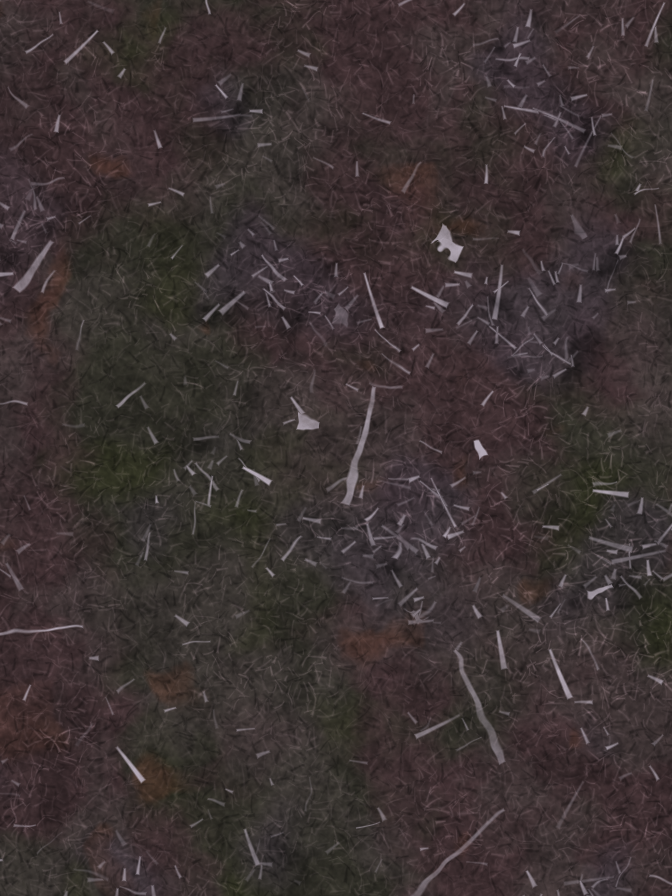
A WebGL 1 fragment shader for this texture:

```glsl
precision highp float;
// Dim forest clearing seen from above: mossy and brown ground under matted grass,
// with pale broken sticks and wood chips gathered in loose heaps.
// Ground is layered value noise; straws, sticks and chips are bars scattered on jittered grids.
uniform vec2 u_resolution;

vec4 hash4(vec2 p) {
  vec4 h = fract(p.xyxy * vec4(0.1031, 0.1030, 0.0973, 0.1099));
  h += dot(h, h.wzxy + 33.33);
  return fract((h.xxyz + h.yzzw) * h.zywx);
}

float noise(vec2 p) {
  vec2 i = floor(p), f = fract(p);
  f = f * f * (3.0 - 2.0 * f);
  return mix(mix(hash4(i).x, hash4(i + vec2(1.0, 0.0)).x, f.x),
             mix(hash4(i + vec2(0.0, 1.0)).x, hash4(i + 1.0).x, f.x), f.y);
}

float fbm(vec2 p) {
  float sum = 0.0, gain = 0.5;
  for (int i = 0; i < 5; i++) {
    sum += gain * noise(p);
    p = mat2(1.6, 1.2, -1.2, 1.6) * p + 17.3;
    gain *= 0.5;
  }
  return sum;
}

// Where fallen wood gathers, 0 to 1
float heap(vec2 p) {
  return smoothstep(0.62, 0.88, noise(mat2(0.8, 0.6, -0.6, 0.8) * p * 7.0 + 41.0));
}

// Scattered tapered bars; halfSize is in canvas widths. Gives coverage times shade.
float bars(vec2 p, float cells, vec2 halfSize, float bend, float chance, float heaped, float seed) {
  float soft = 0.0019, result = 0.0;
  vec2 cell = floor(p * cells);
  for (int y = -1; y <= 1; y++) {
    for (int x = -1; x <= 1; x++) {
      vec2 id = cell + vec2(x, y);
      vec4 place = hash4(id + seed);
      vec4 look = hash4(id + seed + 71.7);
      vec2 centre = (id + place.xy) / cells;
      float angle = 3.14159 * place.z;
      vec2 along = vec2(cos(angle), sin(angle));
      vec2 d = p - centre;
      vec2 q = vec2(dot(d, along), dot(d, vec2(-along.y, along.x)));
      vec2 size = halfSize * (0.35 + 0.65 * look.xy);
      q.y += (place.w - 0.5) * bend * q.x * q.x / size.x;
      size.y *= 1.0 - 0.4 * clamp(q.x / size.x, -1.0, 1.0);
      vec2 edge = abs(q) - size;
      float cover = 1.0 - smoothstep(-soft, soft, max(edge.x, edge.y));
      float present = step(look.z, chance + heaped * heap(centre));
      result = max(result, cover * present * (0.25 + 0.75 * look.w));
    }
  }
  return result;
}

vec3 ground(vec2 p) {
  vec2 ragged = p + 0.07 * (vec2(fbm(p * 14.0), fbm(p * 14.0 + 33.0)) - 0.5);
  float valley = exp(-pow((p.x - 0.40 + 0.10 * (p.y - 0.6)) / 0.16, 2.0));
  float moss = smoothstep(0.42, 0.66, fbm(ragged * 4.5 + 5.0) + 0.17 * valley);
  float dry = smoothstep(0.43, 0.66, fbm(ragged * 7.0 + 63.0));
  vec3 color = mix(vec3(0.232, 0.174, 0.182), vec3(0.182, 0.176, 0.150), moss);
  color = mix(color, vec3(0.252, 0.225, 0.222), 0.6 * dry);

  // Bright moss cushions, small rusty spots, and grey litter under the heaps
  float cushion = smoothstep(0.62, 0.92, noise(ragged * 8.0 + 90.0)) * moss;
  color = mix(color, vec3(0.165, 0.175, 0.105), 0.6 * cushion);
  float rust = smoothstep(0.86, 0.98, noise(ragged * 13.0 + 130.0));
  color = mix(color, vec3(0.33, 0.20, 0.15), 0.4 * rust);
  color = mix(color, vec3(0.225, 0.196, 0.226), 0.6 * heap(ragged));
  float hollow = smoothstep(0.52, 0.72, fbm(p * 16.0 + 150.0));
  color *= 1.0 - hollow * (0.14 + 0.3 * heap(ragged));

  // Uneven light, then soil grain down to the smallest crumbs
  float grain = 0.34 * fbm(p * 24.0 + 11.0) + 0.5 * fbm(p * 95.0) + 0.2 * noise(p * 210.0);
  return color * (0.50 + grain);
}

void main() {
  vec2 p = gl_FragCoord.xy / u_resolution.x;
  vec2 bent = p + 0.007 * (vec2(noise(p * 45.0), noise(p * 45.0 + 50.0)) - 0.5);
  vec3 color = ground(p);

  // Matted grass: dark gaps below, two sizes of fine straw above
  color *= 1.0 - 0.30 * bars(bent, 62.0, vec2(0.014, 0.0021), 0.3, 0.8, 0.2, 300.0);
  float straw = bars(bent, 78.0, vec2(0.011, 0.0014), 0.3, 0.85, 0.0, 410.0)
              + 0.9 * bars(bent, 46.0, vec2(0.020, 0.0014), 0.3, 0.7, 0.3, 520.0);
  float thatch = 0.35 + 1.1 * noise(p * 9.0 + 25.0) * noise(p * 50.0 + 77.0) * 2.0;
  color += vec3(0.096, 0.082, 0.088) * straw * thatch;

  // Weathered wood: splinters, twigs, sticks, a few long poles and blunt chips
  float splinters = bars(p, 40.0, vec2(0.014, 0.0026), 0.1, 0.05, 0.50, 580.0);
  float twigs = bars(bent, 21.0, vec2(0.027, 0.0023), 0.12, 0.09, 0.60, 630.0);
  float sticks = bars(p, 12.0, vec2(0.043, 0.0033), 0.06, 0.10, 0.55, 740.0);
  float poles = bars(bent, 4.0, vec2(0.115, 0.0048), 0.03, 0.20, 0.25, 850.0);
  vec2 chipped = p + 0.014 * (vec2(noise(p * 75.0), noise(p * 75.0 + 9.0)) - 0.5);
  float chips = bars(chipped, 9.0, vec2(0.024, 0.0095), 0.1, 0.03, 0.24, 960.0);
  float wood = max(max(0.8 * splinters, 0.7 * twigs), max(0.95 * sticks, max(poles, chips)));
  float bark = 0.30 + 0.75 * fbm(p * 60.0 + 200.0) + 0.5 * noise(p * 34.0 + 240.0);
  color = mix(color, vec3(0.70, 0.66, 0.71), clamp(wood * bark, 0.0, 1.0));

  gl_FragColor = vec4(color, 1.0);
}
```
